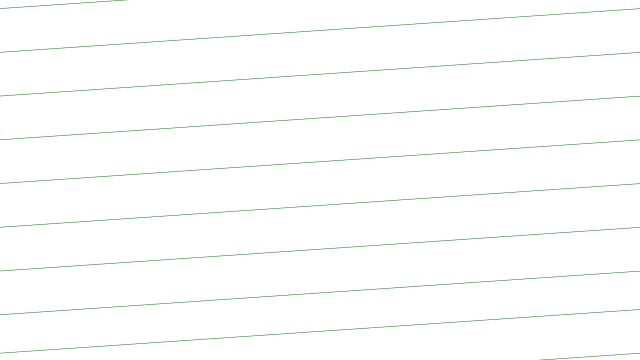
A Shadertoy shader for this pattern:

```glsl
// Thin green parallel rules rising gently to the right on white paper.
// Each point is sheared to its height on the left edge, where the rules repeat;
// one gap near the bottom is narrower. Lengths are in canvas heights.

#define PAPER_COLOR vec3(1.0)
#define RULE_COLOR  vec3(0.13, 0.47, 0.15)
#define PITCH       0.1215   // distance between rules
#define FIRST_RULE  0.0238   // depth of the first rule below the top left
#define SLOPE       0.0682   // rise per unit of width
#define RULE_WIDTH  0.00151
#define NARROW_AT   0.927    // depth at the middle of the narrow gap
#define NARROW_BY   0.0148   // amount taken from that gap

// Signed distance to the nearest rule.
float ruleDistance(vec2 p) {
    float depth = 1.0 - p.y + SLOPE * p.x;
    depth += NARROW_BY * step(NARROW_AT, depth);
    float cell = fract((depth - FIRST_RULE) / PITCH + 0.5) - 0.5;
    return cell * PITCH / sqrt(1.0 + SLOPE * SLOPE);
}

// Share of a pixel-wide interval that lies inside the rule.
float ruleCoverage(float dist, float pixel) {
    float upper = min(dist + 0.5 * pixel, 0.5 * RULE_WIDTH);
    float lower = max(dist - 0.5 * pixel, -0.5 * RULE_WIDTH);
    return clamp((upper - lower) / pixel, 0.0, 1.0);
}

void mainImage(out vec4 fragColor, in vec2 fragCoord) {
    float pixel = 1.0 / iResolution.y;
    vec2 p = fragCoord * pixel;
    float ink = ruleCoverage(ruleDistance(p), pixel);
    fragColor = vec4(mix(PAPER_COLOR, RULE_COLOR, ink), 1.0);
}
```
